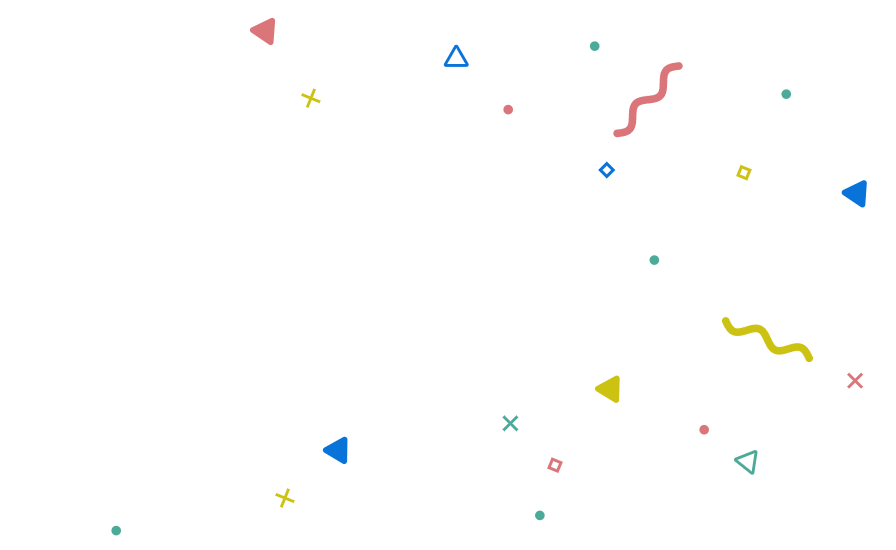
This background is drawn by a WebGL 2 fragment shader. Its source:

```glsl
#version 300 es
precision highp float;

uniform vec2 u_resolution;
out vec4 outColor;

const int COUNT = 22;
const int DOT = 0, SOLID = 1, OUTLINE = 2, CROSS = 3, DIAMOND = 4, SQUIGGLE = 5;

// Kind and colour of each piece, in order along the arc
const int KINDS[COUNT] = int[](1, 3, 2, 0, 0, 5, 0, 4, 4, 1, 0, 5, 3, 1, 0, 2, 3, 4, 0, 1, 3, 0);
const int HUES[COUNT] = int[](0, 1, 2, 3, 0, 0, 3, 2, 1, 2, 3, 1, 0, 1, 0, 3, 3, 0, 3, 2, 1, 3);
const vec3 PALETTE[4] = vec3[](
    vec3(0.855, 0.46, 0.48),   // pink
    vec3(0.80, 0.76, 0.07),    // mustard
    vec3(0.03, 0.45, 0.85),    // blue
    vec3(0.30, 0.665, 0.60));  // teal

float hash(vec2 p) {
    return fract(sin(dot(p, vec2(127.1, 311.7))) * 43758.5453);
}

// Equilateral triangle pointing up
float triangle(vec2 p, float halfSide) {
    const float k = 1.7320508;
    p = vec2(abs(p.x) - halfSide, p.y + halfSide / k);
    if (p.x + k * p.y > 0.0) p = vec2(p.x - k * p.y, -k * p.x - p.y) * 0.5;
    p.x -= clamp(p.x, -2.0 * halfSide, 0.0);
    return -length(p) * sign(p.y);
}

// Round brush swept along two waves
float squiggle(vec2 p) {
    float d = 1.0;
    for (int k = 0; k <= 48; k++) {
        float x = mix(-0.083, 0.083, float(k) / 48.0);
        d = min(d, distance(p, vec2(x, -0.0115 * sin(x * 75.7))));
    }
    return d - 0.007;
}

float shape(int kind, vec2 p) {
    vec2 q = abs(p);
    float far = max(q.x, q.y);
    if (kind == SOLID) return triangle(p, 0.0195) - 0.0053;
    if (kind == OUTLINE) return abs(triangle(p, 0.0185) - 0.0015) - 0.0026;
    if (kind == CROSS) return max(far - 0.018, min(q.x, q.y) - 0.0026);
    if (kind == DIAMOND) return abs(far - 0.0083) - 0.0027;
    if (kind == SQUIGGLE) return squiggle(p);
    return length(p) - 0.0087;
}

float turn(int kind, int i, float rnd) {
    if (kind == SOLID) return 1.57 + 0.16 * (rnd - 0.5);
    if (kind == OUTLINE) return i < 8 ? 0.0 : 1.42;
    if (kind == SQUIGGLE) return i < 8 ? 0.83 : -0.42;
    return 0.785 + 0.4 * step(0.5, rnd);
}

// Three lanes along a squarish arc that opens to the left
vec2 place(int i, float aspect) {
    float angle = 1.45 - 0.143 * float(i);
    float lane = vec3(1.14, 0.84, 1.0)[i % 3];
    vec2 dir = vec2(cos(angle), sin(angle));
    dir = sign(dir) * pow(abs(dir), vec2(0.6)) * lane;
    vec2 jitter = vec2(hash(vec2(i, 1)), hash(vec2(i, 2))) - 0.5;
    return vec2((0.04 + 0.814 * dir.x) * aspect, 0.5 + 0.4 * dir.y) + 0.03 * jitter;
}

void main() {
    vec2 uv = gl_FragCoord.xy / u_resolution.y;
    float aspect = u_resolution.x / u_resolution.y;
    float pixel = 1.0 / u_resolution.y;
    vec3 color = vec3(1.0);

    for (int i = 0; i < COUNT; i++) {
        vec2 p = uv - place(i, aspect);
        if (dot(p, p) > 0.012) continue;
        float a = turn(KINDS[i], i, hash(vec2(i, 3)));
        p = mat2(cos(a), -sin(a), sin(a), cos(a)) * p;
        float cover = clamp(0.5 - shape(KINDS[i], p) / pixel, 0.0, 1.0);
        color = mix(color, PALETTE[HUES[i]], cover);
    }
    outColor = vec4(color, 1.0);
}
```
